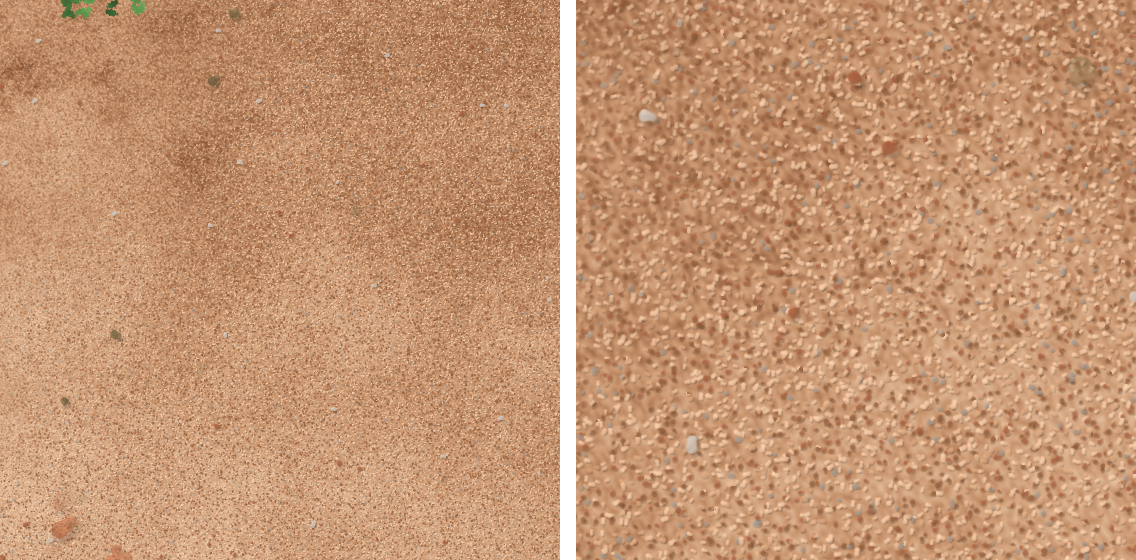
Left, the full canvas; right, a detail of the centre.
Give the GLSL for this texture, as a three.js fragment shader.

```glsl
// Sandy ground seen from above: fine grit, pebbles, clods, damp hollows and a green sprig.
varying vec2 vUv;

#define SAND_DARK vec3(0.55, 0.34, 0.21)
#define SAND_MID vec3(0.78, 0.58, 0.43)
#define SAND_LIGHT vec3(0.91, 0.76, 0.63)
#define RUST vec3(0.64, 0.36, 0.23)
#define STONE_GREY vec3(0.72, 0.69, 0.66)
#define CLOD vec3(0.44, 0.37, 0.25)
#define LEAF vec3(0.33, 0.52, 0.27)
#define EDGE 0.0013
#define GRIT_CELLS 190.0
#define GRIT_STRENGTH 0.75
#define GRAIN_ANGLE -0.6
#define BRIGHTNESS 0.09

vec2 hash2(vec2 p) {
  vec2 q = vec2(dot(p, vec2(127.1, 311.7)), dot(p, vec2(269.5, 183.3)));
  return fract(sin(q) * 43758.545);
}

mat2 turn(float a) {
  return mat2(cos(a), -sin(a), sin(a), cos(a));
}

float cornerSlope(vec2 cell, vec2 offset) {
  return dot(normalize(hash2(cell) - 0.4999), offset);
}

float gradientNoise(vec2 p) {
  vec2 i = floor(p), f = fract(p);
  vec2 u = f * f * f * (f * (f * 6.0 - 15.0) + 10.0);
  vec2 e = vec2(1.0, 0.0);
  float low = mix(cornerSlope(i, f), cornerSlope(i + e.xy, f - e.xy), u.x);
  float high = mix(cornerSlope(i + e.yx, f - e.yx), cornerSlope(i + e.xx, f - e.xx), u.x);
  return mix(low, high, u.y);
}

float fbm(vec2 p) {
  float sum = 0.0, gain = 0.6;
  for (int i = 0; i < 4; i++) {
    sum += gain * gradientNoise(p);
    p = turn(0.7) * p * 2.1 + 13.7;
    gain *= 0.5;
  }
  return sum;
}

// Scattered irregular grains: x = cover, y = random kind, z = light side, w = shadow.
vec4 scatter(vec2 p, float cells, float chance, float size, float stretch) {
  vec2 g = p * cells, home = floor(g);
  float soft = EDGE * cells;
  vec4 hit = vec4(0.0);
  for (int y = -1; y <= 1; y++) {
    for (int x = -1; x <= 1; x++) {
      vec2 cell = home + vec2(float(x), float(y));
      vec2 place = hash2(cell + cells), pick = hash2(cell + cells + 57.3);
      vec2 away = g - cell - place;
      mat2 spin = turn(-GRAIN_ANGLE + (pick.y - 0.5) * 2.4);
      vec2 q = spin * away, s = spin * (away - size * vec2(0.3, -0.4));
      q.y *= stretch;
      s.y *= stretch;
      float kind = fract(pick.y * 37.0 + place.x * 11.0);
      float r = size * mix(0.55, 1.0, place.y);
      float d = length(q) + 0.15 * r * sin(4.0 * q.x / r + 6.28 * kind);
      float keep = step(pick.x, chance);
      float cover = keep * (1.0 - smoothstep(r - soft, r + soft, d));
      float light = clamp(dot(away, vec2(-0.6, 0.8)) / r, -1.0, 1.0);
      float shade = keep * (1.0 - smoothstep(r * 0.6, r * 1.4, length(s)));
      if (cover > hit.x) hit.xyz = vec3(cover, kind, light);
      hit.w = max(hit.w, shade);
    }
  }
  return hit;
}

vec3 sandColour(float tone) {
  vec3 c = mix(SAND_MID, SAND_LIGHT, clamp(tone, 0.0, 1.0));
  return mix(c, SAND_DARK, clamp(-tone, 0.0, 1.0));
}

vec3 gritColour(float kind) {
  vec3 c = mix(SAND_LIGHT * 1.08, SAND_MID * 1.08, smoothstep(0.25, 0.6, kind));
  c = mix(c, SAND_DARK, step(0.6, kind));
  c = mix(c, RUST, step(0.8, kind));
  return mix(c, STONE_GREY * 0.85, step(0.94, kind));
}

vec3 lay(vec3 ground, vec4 grain, vec3 colour, float strength) {
  ground *= 1.0 - 0.22 * strength * grain.w * (1.0 - grain.x);
  return mix(ground, colour * (1.0 + 0.1 * grain.z), grain.x * strength);
}

void main() {
  vec2 p = vUv;
  float drift = fbm(p * 4.0 + 3.1);
  float crumbs = fbm(p * 38.0);

  // Broad light, damp hollows at the upper left and fine sand texture
  float tone = BRIGHTNESS + 0.5 - 0.62 * p.y - 0.38 * p.x + 0.75 * drift;
  float hollow = smoothstep(-0.02, 0.3, fbm(p * vec2(6.0, 8.0) + 8.4) + 0.4 * crumbs);
  hollow *= smoothstep(0.5, 0.8, p.y) * (1.0 - smoothstep(0.25, 0.9, p.x));
  tone -= hollow * (0.5 - 1.1 * crumbs);
  tone += 0.4 * crumbs + 0.3 * gradientNoise(p * 85.0);
  tone += 0.75 * gradientNoise(turn(0.6) * p * vec2(230.0, 170.0));
  vec3 colour = sandColour(tone);

  // Grit in two sizes, thinner on the smooth upper left
  float gritty = mix(0.5, 1.0, smoothstep(0.0, 0.5, p.x - 0.6 * p.y + 0.4 + 0.4 * drift));
  for (int i = 0; i < 2; i++) {
    float cells = GRIT_CELLS / (1.0 + 0.5 * float(i));
    vec4 grit = scatter(p, cells, 0.88 - 0.4 * float(i), 0.43 - 0.1 * float(i), 1.6);
    colour = lay(colour, grit, gritColour(grit.y), GRIT_STRENGTH * gritty);
  }

  // Rusty slabs in the lower left corner, clods, then pale and red pebbles
  float corner = 1.0 - smoothstep(0.1, 0.34, length(p * vec2(0.8, 2.2)));
  vec4 slab = scatter(p, 17.0, 0.45, 0.42, 1.7);
  colour = lay(colour, slab, RUST * (1.08 + 0.6 * crumbs), 0.7 * corner);
  vec4 clod = scatter(p, 18.0, 0.04, 0.26, 1.3);
  colour = lay(colour, clod, CLOD * (1.1 + 0.9 * crumbs), 0.8 * (1.0 - smoothstep(0.5, 0.8, p.x)));
  vec4 pebble = scatter(p, 46.0, 0.03, 0.3, 1.5);
  vec3 stone = mix(STONE_GREY * 1.12, RUST, step(0.55, pebble.y));
  colour = lay(colour, pebble, stone, 0.8);

  // Leaf sprig at the top edge
  for (int i = 0; i < 14; i++) {
    float n = float(i);
    vec2 h = hash2(vec2(n, 4.7));
    vec2 root = vec2(n < 9.0 ? 0.135 : 0.225, 0.99);
    vec2 q = turn(n * 2.4) * (p - root - (h - 0.5) * vec2(0.06, 0.03));
    float d = length(q * vec2(1.0, 2.0)) + 0.0015 * sin(q.x * 900.0);
    float leaf = 1.0 - smoothstep(0.011 - EDGE, 0.011 + EDGE, d);
    colour = mix(colour, LEAF * (0.7 + 0.5 * h.x + 0.5 * crumbs), leaf);
  }
  gl_FragColor = vec4(colour, 1.0);
}
```
